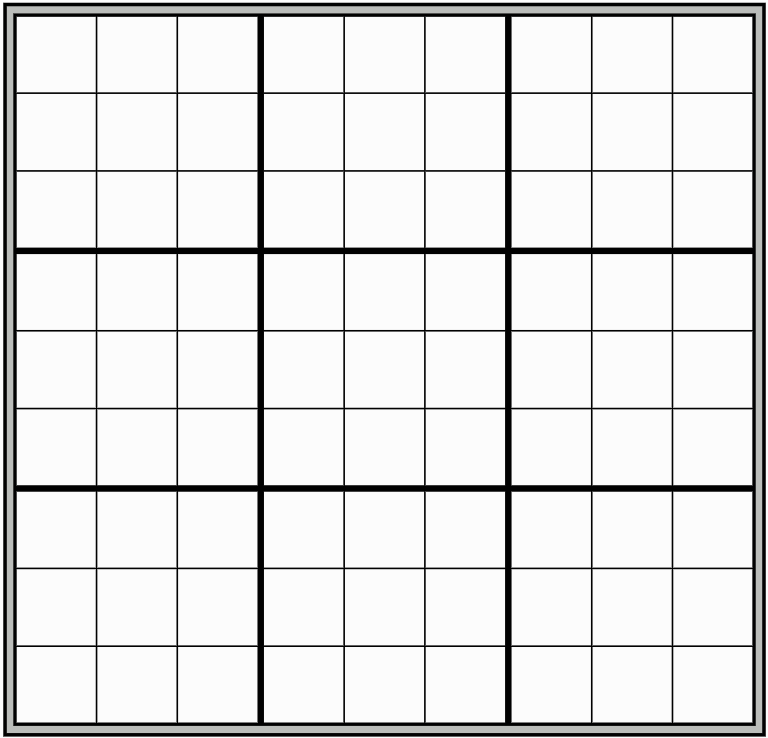
Reproduce this pattern procedurally as a Shadertoy shader.

```glsl
const vec3 PAPER = vec3(0.99);
const vec3 INK = vec3(0.005);
const vec3 BORDER_GREY = vec3(0.735, 0.74, 0.73);

// All lengths are fractions of the canvas height.
const vec2 BOARD_CENTER = vec2(0.0007, -0.0009);
const vec2 BLOCK_PITCH = vec2(0.3355, 0.3220);
const vec2 CELL_LINE_OFFSET = vec2(0.0547, 0.0527);
const vec2 INNER_FRAME = vec2(0.5007, 0.4804);
const vec2 OUTER_FRAME = vec2(0.5142, 0.4948);
const float CELL_LINE = 0.0011;
const float BLOCK_LINE = 0.0044;
const float INNER_LINE = 0.0023;
const float OUTER_LINE = 0.0024;

// Antialiased coverage of a shape with signed distance d.
float coverage(float d, float pixel) {
    return clamp(0.5 - d / pixel, 0.0, 1.0);
}

// Rectangle distance with square corners.
float boxDistance(vec2 p, vec2 halfSize) {
    vec2 q = abs(p) - halfSize;
    return max(q.x, q.y);
}

float stroke(float d, float halfWidth, float pixel) {
    return coverage(abs(d) - halfWidth, pixel);
}

// Strokes along both axes, given the distance to a line on each.
float crossStroke(vec2 d, float halfWidth, float pixel) {
    return max(stroke(d.x, halfWidth, pixel), stroke(d.y, halfWidth, pixel));
}

// Two thin lines each way in every block, two thick lines between blocks.
float gridInk(vec2 p, vec2 pitch, vec2 cellOffset, float pixel) {
    vec2 inBlock = p - pitch * clamp(round(p / pitch), -1.0, 1.0);
    float thin = crossStroke(abs(inBlock) - cellOffset, CELL_LINE, pixel);
    float thick = crossStroke(abs(p) - 0.5 * pitch, BLOCK_LINE, pixel);
    return max(thin, thick);
}

void mainImage(out vec4 fragColor, in vec2 fragCoord) {
    float pixel = 1.0 / iResolution.y;
    vec2 p = (fragCoord - 0.5 * iResolution.xy) * pixel - BOARD_CENTER;

    float outer = boxDistance(p, OUTER_FRAME);
    float inner = boxDistance(p, INNER_FRAME);
    float board = coverage(inner, pixel);

    // Grey border around the paper
    vec3 color = mix(PAPER, BORDER_GREY, coverage(outer, pixel));
    color = mix(color, PAPER, board);

    // Grid and double frame
    float ink = board * gridInk(p, BLOCK_PITCH, CELL_LINE_OFFSET, pixel);
    ink = max(ink, stroke(inner, INNER_LINE, pixel));
    ink = max(ink, stroke(outer, OUTER_LINE, pixel));

    fragColor = vec4(mix(color, INK, ink), 1.0);
}
```
